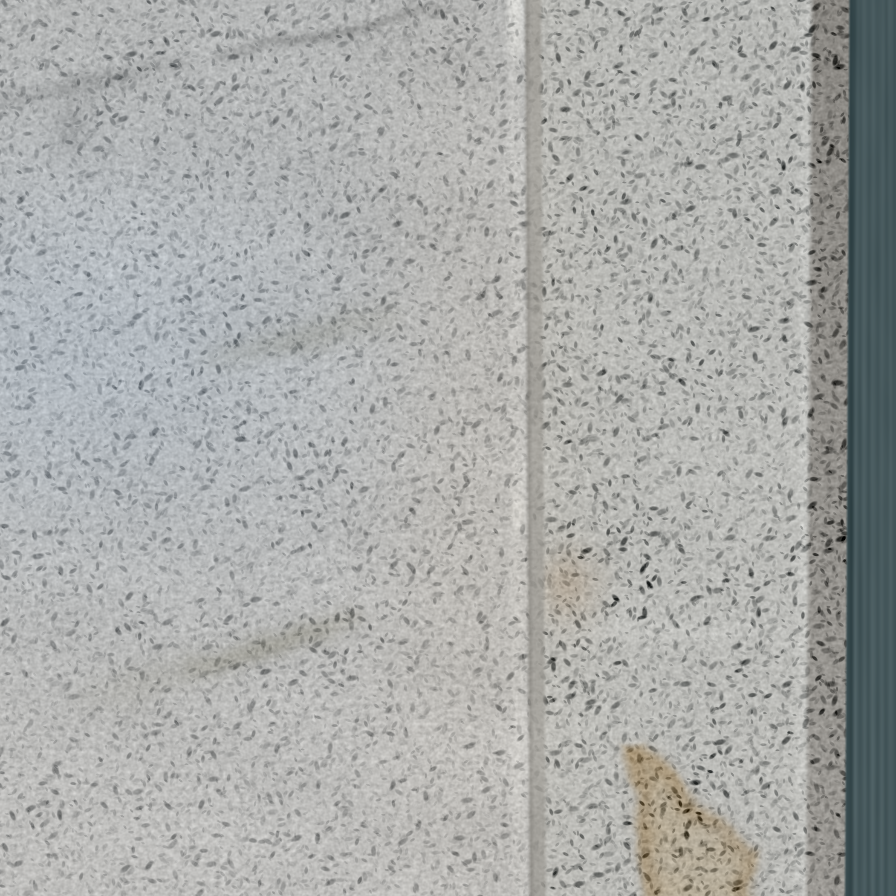
This texture is drawn by a three.js fragment shader. Its source:

```glsl
// Speckled granite slabs with a vertical groove, veins, a rust stain and a dark metal edge.
varying vec2 vUv;

vec2 hash2(vec2 p) {
  vec3 q = fract(p.xyx * vec3(0.1031, 0.103, 0.0973));
  q += dot(q, q.yzx + 33.33);
  return fract((q.xx + q.yz) * q.zy);
}

float gradientNoise(vec2 p) {
  vec2 i = floor(p), f = fract(p);
  vec2 u = f * f * f * (f * (f * 6.0 - 15.0) + 10.0);
  vec2 e = vec2(0.0, 1.0);
  float a = dot(hash2(i) * 2.0 - 1.0, f);
  float b = dot(hash2(i + e.yx) * 2.0 - 1.0, f - e.yx);
  float c = dot(hash2(i + e.xy) * 2.0 - 1.0, f - e.xy);
  float d = dot(hash2(i + e.yy) * 2.0 - 1.0, f - e.yy);
  return mix(mix(a, b, u.x), mix(c, d, u.x), u.y);
}

float fbm(vec2 p) {
  float sum = 0.0, amp = 1.0;
  for (int i = 0; i < 4; i++) {
    sum += amp * gradientNoise(p);
    p = mat2(1.6, 1.2, -1.2, 1.6) * p + 7.3;
    amp *= 0.5;
  }
  return sum;
}

// Randomly turned elliptical mineral grains, one per cell
float flecks(vec2 p, float cells, float size) {
  p *= cells;
  float cover = 0.0;
  for (int y = -1; y <= 1; y++) {
    for (int x = -1; x <= 1; x++) {
      vec2 cell = floor(p) + vec2(x, y);
      vec2 rnd = hash2(cell + 51.7);
      vec2 d = p - cell - hash2(cell + 11.0);
      float angle = 6.283 * rnd.x;
      d = mat2(cos(angle), sin(angle), -sin(angle), cos(angle)) * d;
      float r = length(d * vec2(0.6, 1.25)) / (size * (0.6 + 0.6 * rnd.x));
      cover = max(cover, (1.0 - smoothstep(0.45, 1.2, r)) * rnd.y * rnd.y);
    }
  }
  return cover;
}

float band(float x, float center, float halfWidth, float soft) {
  return 1.0 - smoothstep(halfWidth - soft, halfWidth + soft, abs(x - center));
}

float blob(vec2 p, vec2 center, vec2 radius) {
  vec2 d = (p - center) / radius;
  return exp(-dot(d, d));
}

// Soft streak along a segment
float vein(vec2 p, vec2 a, vec2 b, float width) {
  vec2 ab = b - a;
  float t = clamp(dot(p - a, ab) / dot(ab, ab), 0.0, 1.0);
  float d = length(p - a - ab * t) / width;
  return exp(-d * d) * (0.5 + 0.5 * sin(3.1416 * t));
}

void main() {
  vec2 p = vUv;
  float cloud = fbm(p * vec2(4.0, 9.0) + 3.0);
  vec2 warped = p + 0.012 * vec2(fbm(p * 14.0), fbm(p * 14.0 + 40.0));
  float grooveX = mix(0.599, 0.594, p.y);
  float rightSlab = smoothstep(-0.003, 0.003, p.x - grooveX);

  // Base stone, cooler on the left and paler toward the bottom
  vec3 color = mix(vec3(0.755, 0.753, 0.744), vec3(0.72, 0.726, 0.724), p.y);
  color = mix(color, vec3(0.74, 0.742, 0.722), 0.6 * rightSlab);
  color += vec3(-0.025, 0.0, 0.03) * blob(p, vec2(0.08, 0.6), vec2(0.32, 0.22));
  color += vec3(0.012, 0.0, -0.015) * blob(p, vec2(0.53, 0.5), vec2(0.12, 0.5));
  color += 0.035 * cloud * (1.0 - 0.6 * rightSlab);

  // Veins and weathered patches
  float grey = vein(warped, vec2(0.24, 0.935), vec2(0.49, 0.99), 0.006);
  grey += 0.6 * vein(warped, vec2(-0.02, 0.88), vec2(0.2, 0.93), 0.012);
  grey += 0.5 * blob(warped, vec2(0.08, 0.86), vec2(0.02, 0.035));
  color -= 0.13 * grey;
  float brown = vein(warped, vec2(0.22, 0.255), vec2(0.4, 0.31), 0.014);
  brown += 0.7 * vein(warped, vec2(0.24, 0.6), vec2(0.43, 0.645), 0.018);
  brown += 0.4 * vein(warped, vec2(0.1, 0.22), vec2(0.24, 0.26), 0.025);
  color -= vec3(0.085, 0.09, 0.115) * brown;
  color -= vec3(0.03, 0.065, 0.1) * blob(warped, vec2(0.635, 0.345), vec2(0.03, 0.04));
  color += 0.03 * vein(warped, vec2(0.61, 0.295), vec2(0.89, 0.295), 0.012);

  // Rust stain with a darker rim
  vec2 s = warped;
  float stain = max(0.717 - 0.1 * s.y - s.x, dot(s, vec2(0.69, 0.72)) - 0.616);
  stain = max(stain, max(s.x - 0.843, s.y - 0.168));
  float rust = 1.0 - smoothstep(-0.008, 0.007, stain);
  float rim = exp(-pow((stain + 0.009) / 0.013, 2.0));
  color -= rust * vec3(0.03, 0.085, 0.17) * (0.75 + 0.6 * cloud);
  color -= rim * vec3(0.05, 0.07, 0.09);

  // Groove with a pale worn lip on its left
  float lip = band(p.x, grooveX - 0.019, 0.008, 0.007);
  float worn = 0.035 + 0.1 * smoothstep(0.92, 0.96, p.y) + 0.07 * blob(p, vec2(0.577, 0.43), vec2(0.02));
  color += lip * worn * vec3(1.0, 0.98, 0.92);
  float groove = band(p.x, grooveX + 0.001, 0.009, 0.003);
  color = mix(color, vec3(0.63, 0.62, 0.595) + 0.04 * cloud, 0.8 * groove);
  color -= 0.07 * band(p.x, grooveX - 0.006, 0.002, 0.003);

  // Right arris and shaded side face
  float sideX = mix(0.9, 0.906, p.y);
  float side = smoothstep(-0.004, 0.004, p.x - sideX);
  color += 0.035 * band(p.x, sideX - 0.007, 0.006, 0.005);
  color = mix(color, mix(vec3(0.62, 0.61, 0.59), vec3(0.55, 0.54, 0.52), p.y), side);

  // Crystalline grain and dark flecks
  float grain = gradientNoise(p * vec2(150.0, 190.0)) + 0.7 * gradientNoise(p * 310.0 + 9.0);
  color += 0.105 * grain * (1.0 - 0.55 * groove);
  float density = mix(0.24, 0.37, rightSlab) * (1.0 + 0.5 * fbm(p * 7.0 + 20.0));
  float specks = flecks(p, 82.0, 0.31) + 0.55 * flecks(p + 0.37, 135.0, 0.34);
  color -= density * specks * (1.0 - 0.75 * groove) * vec3(1.0, 0.98, 0.96);

  // Ribbed metal edge
  float metalX = mix(0.943, 0.948, p.y);
  float ribs = sin(p.x * 640.0) * 0.5 + gradientNoise(vec2(p.x * 210.0, p.y * 2.0));
  vec3 metal = vec3(0.275, 0.345, 0.36) + 0.035 * ribs + 0.02 * gradientNoise(p * vec2(90.0, 12.0));
  metal -= 0.07 * band(p.x, metalX + 0.004, 0.004, 0.003);
  color = mix(color, metal, smoothstep(-0.002, 0.002, p.x - metalX));

  gl_FragColor = vec4(clamp(color, 0.0, 1.0), 1.0);
}
```
